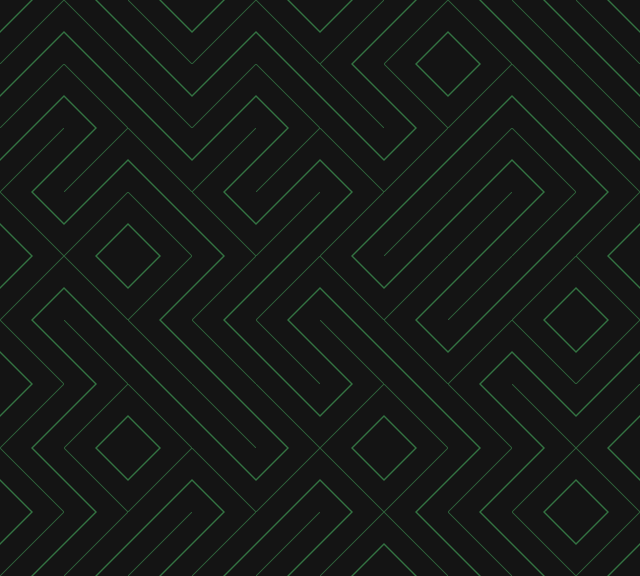
A WebGL 1 fragment shader for this pattern:

```glsl
precision highp float;

uniform vec2 u_resolution;

float hash(vec2 p) {
  vec3 q = fract(p.xyx * vec3(0.1031, 0.1030, 0.0973));
  q += dot(q, q.yzx + 33.33);
  return fract((q.x + q.y) * q.z);
}

// Share of a pixel covered by a line, exact for hairlines too
float lineCoverage(float dist, float width, float pixel) {
  float near = max(dist - 0.5 * pixel, -0.5 * width);
  float far = min(dist + 0.5 * pixel, 0.5 * width);
  return clamp((far - near) / pixel, 0.0, 1.0);
}

void main() {
  // Ten square cells across, counted from the top left
  float pixel = 10.0 / u_resolution.x;
  vec2 grid = vec2(gl_FragCoord.x, u_resolution.y - gl_FragCoord.y) * pixel;
  vec2 cell = floor(grid);
  vec2 local = fract(grid) - 0.5;

  // Mirror about half of the tiles
  if (hash(cell + 17.0) < 0.5) local.x = -local.x;

  // Thin corner-to-corner diagonal, bolder lines joining edge midpoints
  float diagonal = abs(local.x + local.y);
  float thin = lineCoverage(diagonal * 0.7071, 0.0117, pixel);
  float bold = lineCoverage(abs(diagonal - 0.5) * 0.7071, 0.0215, pixel);

  vec3 background = vec3(0.08);
  vec3 green = vec3(0.20, 0.45, 0.26);
  gl_FragColor = vec4(mix(background, green, max(thin, bold)), 1.0);
}
```
